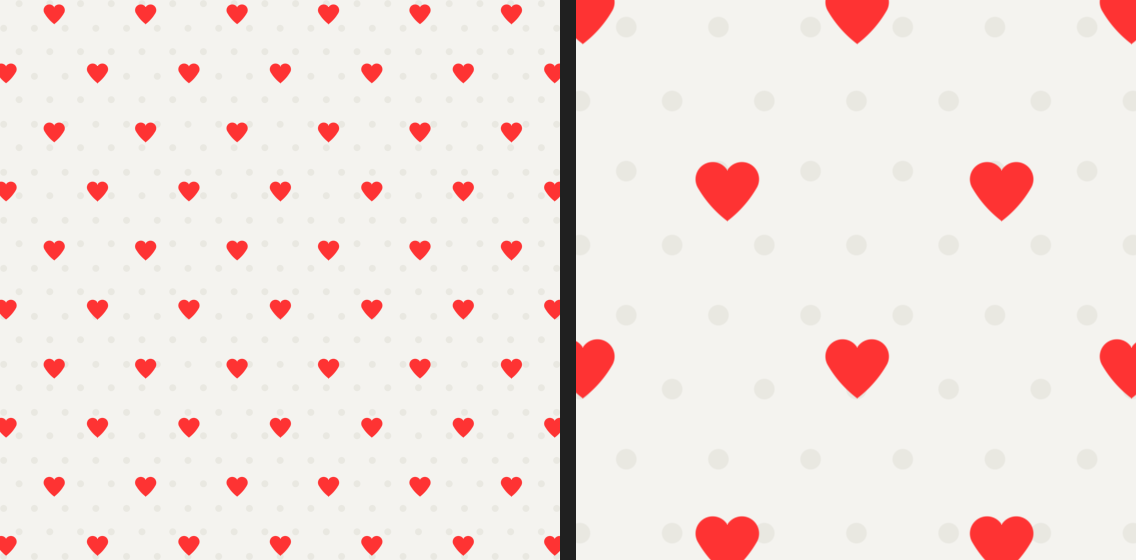
Left, the full canvas; right, a detail of the centre.
A Shadertoy shader for this pattern:

```glsl
const vec3 PAPER_COLOR = vec3(0.957, 0.953, 0.937);
const vec3 DOT_COLOR   = vec3(0.912, 0.908, 0.882);
const vec3 HEART_COLOR = vec3(0.995, 0.200, 0.200);

// Lattices, in canvas units; each has a second, shifted copy
const vec2 HEART_PITCH  = vec2(0.1633, 0.2109);
const vec2 HEART_ORIGIN = vec2(0.0968, 0.9818);
const vec2 HEART_SHIFT  = vec2(0.0773, -0.1055);
const float HEART_HALF_WIDTH = 0.0189;

const vec2 DOT_PITCH  = vec2(0.05486, 0.08574);
const vec2 DOT_ORIGIN = vec2(0.0341, 0.9935);
const vec2 DOT_SHIFT  = vec2(0.0273, -0.0440);
const float DOT_RADIUS = 0.0061;

// Heart outline, in units of its half width
const vec2 LOBE_CENTER = vec2(0.46, 0.0);
const float LOBE_RADIUS = 0.54;
const float SIDE_RADIUS = 3.52;
const vec2 JOIN_DIR = vec2(0.866, -0.5);  // where lobe and side arc meet

const float MIN_SOFTNESS = 0.0013;

// Offset from the nearest lattice point
vec2 latticeCell(vec2 p, vec2 origin, vec2 pitch) {
    return mod(p - origin + 0.5 * pitch, pitch) - 0.5 * pitch;
}

// Round lobes on top, flatter tangent arcs running down to the tip
float heartDistance(vec2 p) {
    p.x = abs(p.x);
    vec2 q = p - LOBE_CENTER;
    bool onSide = dot(q, vec2(JOIN_DIR.y, -JOIN_DIR.x)) > 0.0;
    vec2 sideCenter = -(SIDE_RADIUS - LOBE_RADIUS) * JOIN_DIR;
    return onSide ? length(q - sideCenter) - SIDE_RADIUS
                  : length(q) - LOBE_RADIUS;
}

float coverage(float dist, float softness) {
    return smoothstep(0.5 * softness, -0.5 * softness, dist);
}

void mainImage(out vec4 fragColor, in vec2 fragCoord) {
    vec2 p = fragCoord / iResolution.y;
    float softness = max(1.5 / iResolution.y, MIN_SOFTNESS);

    // Nearest dot and heart over both copies of each lattice
    float dots = 1.0;
    float hearts = 1.0;
    for (int i = 0; i < 2; i++) {
        float copy = float(i);
        vec2 d = latticeCell(p, DOT_ORIGIN + copy * DOT_SHIFT, DOT_PITCH);
        vec2 h = latticeCell(p, HEART_ORIGIN + copy * HEART_SHIFT, HEART_PITCH);
        dots = min(dots, length(d) - DOT_RADIUS);
        hearts = min(hearts, heartDistance(h / HEART_HALF_WIDTH) * HEART_HALF_WIDTH);
    }

    // Hearts lie over the pale dots
    vec3 color = mix(PAPER_COLOR, DOT_COLOR, coverage(dots, softness));
    color = mix(color, HEART_COLOR, coverage(hearts, softness));
    fragColor = vec4(color, 1.0);
}
```
